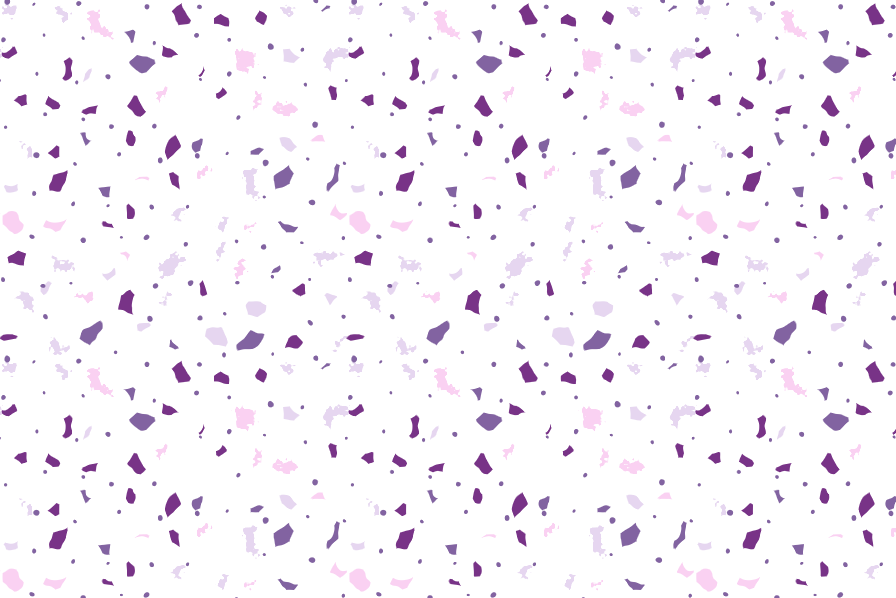
Reproduce this pattern procedurally as a Shadertoy shader.

```glsl
// Terrazzo: purple, violet, pink and lavender chips with small dots on white, in a repeating tile.
#define TILE vec2(0.580, 0.598)  // repeat size, in canvas heights
#define CELLS 9.0                // chips along each side of the tile
#define CHIP_MIN 0.18            // chip radius, in cells
#define CHIP_MAX 0.43
#define DOT_SHARE 0.8            // part of the cells that hold a dot
#define WOBBLE 0.05              // bend of the chip outlines
#define ROUGHNESS 0.16           // grain on the worn pale chips
#define BITE_SHARE 0.35          // part of the chips with a hollow side

const vec3 WHITE    = vec3(1.0);
const vec3 PURPLE   = vec3(0.47, 0.20, 0.53);
const vec3 VIOLET   = vec3(0.51, 0.39, 0.63);
const vec3 PINK     = vec3(0.98, 0.82, 0.95);
const vec3 LAVENDER = vec3(0.90, 0.84, 0.94);
const float TAU = 6.28319;

// Integer hash: three random values in 0..1
vec3 hash3(vec2 cell, int seed) {
    uvec3 v = uvec3(uint(cell.x), uint(cell.y), uint(seed)) * 1664525u + 1013904223u;
    v.x += v.y * v.z; v.y += v.z * v.x; v.z += v.x * v.y;
    v ^= v >> 16u;
    v.x += v.y * v.z; v.y += v.z * v.x; v.z += v.x * v.y;
    return vec3(v >> 8u) / 16777216.0;
}

// Value noise that repeats with the tile
vec3 noise3(vec2 q, float frequency, int seed) {
    vec2 p = q * frequency, i = floor(p), f = fract(p);
    float wrap = CELLS * frequency;
    f = f * f * (3.0 - 2.0 * f);
    vec3 a = hash3(mod(i, wrap), seed);
    vec3 b = hash3(mod(i + vec2(1, 0), wrap), seed);
    vec3 c = hash3(mod(i + vec2(0, 1), wrap), seed);
    vec3 d = hash3(mod(i + vec2(1, 1), wrap), seed);
    return mix(mix(a, b, f.x), mix(c, d, f.x), f.y);
}

mat2 rotation(float angle) {
    float c = cos(angle), s = sin(angle);
    return mat2(c, s, -s, c);
}

// Signed distance to a flattened, irregular polygon
float chipDistance(vec2 p, vec2 cell, float size) {
    vec3 form = hash3(cell, 3);
    vec2 stretch = vec2(1.0, mix(0.42, 0.95, form.x));
    float sides = 3.0 + floor(form.y * 2.99);
    p = rotation(form.z * TAU) * p;

    // Rounded limit, then one half plane for each side
    float d = (length(p / stretch) - size) * stretch.y;
    for (int i = 0; i < 5; i++) {
        if (float(i) >= sides) break;
        vec3 r = hash3(cell, 10 + i);
        float angle = (float(i) + 0.7 * (r.x - 0.5)) * TAU / sides;
        vec2 normal = vec2(cos(angle), sin(angle)) / stretch;
        float reach = size * mix(0.5, 0.85, r.y);
        d = max(d, (dot(p, normal) - reach) / length(normal));
    }

    // Hollow side
    vec3 bite = hash3(cell, 4);
    if (bite.x < BITE_SHARE) {
        float radius = size * mix(0.9, 1.8, bite.y);
        float depth = size * stretch.y * mix(0.0, 0.4, bite.z);
        d = max(d, radius - length(p - vec2(0.0, radius + depth)));
    }
    return d;
}

vec3 chipColor(float pick) {
    if (pick < 0.27) return PURPLE;
    if (pick < 0.47) return VIOLET;
    return pick < 0.74 ? PINK : LAVENDER;
}

float coverage(float d, float pixel) {
    return clamp(0.5 - d / pixel, 0.0, 1.0);
}

void mainImage(out vec4 fragColor, in vec2 fragCoord) {
    vec2 q = fragCoord / iResolution.y / TILE * CELLS;
    float pixel = CELLS / (TILE.y * iResolution.y);
    vec2 bend = WOBBLE * (noise3(q, 6.0, 1).xy - 0.5);
    float grain = ROUGHNESS * (noise3(q, 14.0, 2).x - 0.5);
    vec3 color = WHITE;

    for (int y = -1; y <= 1; y++)
    for (int x = -1; x <= 1; x++) {
        vec2 corner = floor(q) + vec2(x, y);
        vec2 cell = mod(corner, CELLS);

        // Dot near the cell corner, away from the chips
        vec3 dotRandom = hash3(cell, 5);
        vec2 dotCenter = corner + 0.4 * (dotRandom.xy - 0.5);
        float dotRadius = mix(0.035, 0.075, dotRandom.z);
        if (hash3(cell, 6).x < DOT_SHARE)
            color = mix(color, VIOLET, coverage(length(q + bend - dotCenter) - dotRadius, pixel));

        // Chip: larger ones stay closer to the cell centre
        vec3 place = hash3(cell, 7), look = hash3(cell, 8);
        float size = mix(CHIP_MIN, CHIP_MAX, place.z * place.z);
        vec2 center = corner + 0.5 + (place.xy - 0.5) * (1.0 - 1.6 * size);
        float d = chipDistance(q + bend - center, cell, size);
        if (look.x > 0.47 && look.y > 0.5) d += grain;
        color = mix(color, chipColor(look.x), coverage(d, pixel));
    }
    fragColor = vec4(color, 1.0);
}
```
